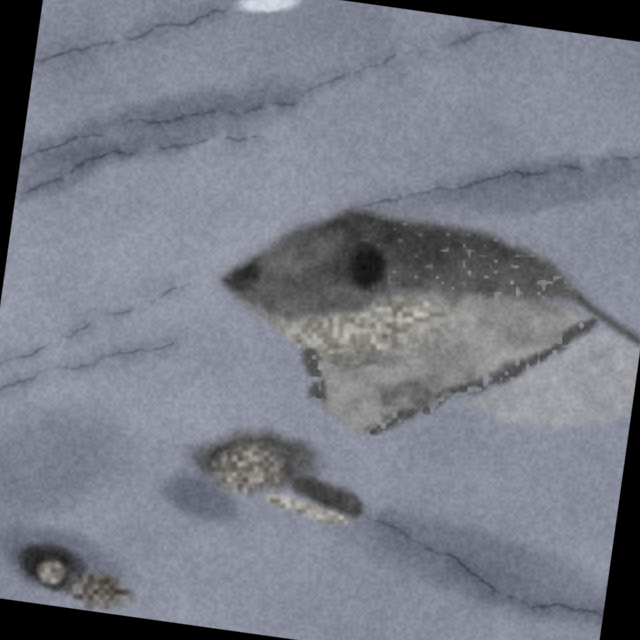
A Shadertoy shader for this texture:

```glsl
float hash(vec2 p) {
  vec3 q = fract(p.xyx * .1031);
  q += dot(q, q.yzx + 33.33);
  return fract((q.x + q.y) * q.z);
}

float noise(vec2 p) {
  vec2 i = floor(p), f = fract(p);
  f = f * f * (3. - 2. * f);
  return mix(mix(hash(i), hash(i + vec2(1, 0)), f.x),
             mix(hash(i + vec2(0, 1)), hash(i + 1.), f.x), f.y);
}

float fbm(vec2 p) {
  float sum = 0., amp = .5;
  for (int i = 0; i < 5; i++) {
    sum += amp * noise(p);
    p = mat2(1.6, 1.2, -1.2, 1.6) * p + 7.3;
    amp *= .5;
  }
  return sum;
}

float segment(vec2 p, vec2 a, vec2 b) {
  vec2 e = b - a;
  return length(p - a - e * clamp(dot(p - a, e) / dot(e, e), 0., 1.));
}

// Signed distance to a closed outline of x, y pairs
float polygon(vec2 p, float v[20]) {
  float d = 10., side = 1.;
  for (int i = 0; i < 20; i += 2) {
    int j = (i + 2) % 20;
    vec2 a = vec2(v[i], v[i + 1]), b = vec2(v[j], v[j + 1]);
    d = min(d, segment(p, a, b));
    if ((a.y > p.y) != (b.y > p.y) &&
        p.x < a.x + (b.x - a.x) * (p.y - a.y) / (b.y - a.y)) side = -side;
  }
  return side * d;
}

float fill(float d, float soft) { return 1. - smoothstep(-soft, soft, d); }

float stroke(vec2 p, float ax, float ay, float bx, float by, float w) {
  return fill(segment(p, vec2(ax, ay), vec2(bx, by)) - w, .008);
}

// Soft ellipse, tilted or upright
float blob(vec2 p, float x, float y, float rx, float ry, float tilt) {
  p -= vec2(x, y);
  p = vec2(p.x + p.y * tilt, p.y - p.x * tilt) / vec2(rx, ry);
  return 1. - smoothstep(.55, 1.25, length(p));
}

float blob(vec2 p, float x, float y, float rx, float ry) { return blob(p, x, y, rx, ry, 0.); }

// Bent line with a fine core and a faint halo
float crack(vec2 p, float ax, float ay, float bx, float by, float cx, float cy) {
  vec2 b = vec2(bx, by);
  float d = min(segment(p, vec2(ax, ay), b), segment(p, b, vec2(cx, cy)));
  return .65 * fill(d - .002, .0035) + .35 * exp(-d * d * 2800.);
}

void mainImage(out vec4 fragColor, in vec2 fragCoord) {
  vec2 p = fragCoord / iResolution.xy;
  p.y = 1. - p.y; // measured downward
  float grit = noise(p * 120. + 40.), rough = fbm(p * 38.);
  vec2 wobble = vec2(fbm(p * 24.), fbm(p * 24. + 19.)) - .48;
  vec2 q = p + wobble * .028, s = p + wobble * .014;

  // Asphalt
  vec3 col = vec3(.535, .55, .605) + (fbm(p * 9.) - .48) * .1;
  col += .035 * blob(p, .25, .47, .4, .22, -.2) - .035 * fill(p.y - .1, .14);
  col -= .09 * blob(q, .25, .195, .24, .045, -.25);
  col -= .07 * blob(q, .09, .27, .13, .03, -.35);
  col -= .08 * blob(q, .85, .29, .2, .04, -.15);
  col -= .07 * blob(q, .07, .72, .14, .09, -.3);
  col -= .08 * blob(q, .77, .89, .28, .06, .35);

  // Cracks
  float c = crack(q, .04, .245, .2, .195, .43, .165);
  c = max(c, crack(q, .43, .165, .61, .095, .79, .045));
  c = max(c, crack(q, .04, .3, .18, .24, .41, .21));
  c = max(c, crack(q, .06, .095, .23, .05, .39, .01));
  c = max(c, crack(q, 0., .57, .1, .525, .3, .44));
  c = max(c, crack(q, 0., .61, .12, .57, .27, .535));
  c = max(c, crack(q, .57, .32, .78, .275, 1., .25));
  c = max(c, crack(q, .56, .8, .82, .94, .94, .965));
  col -= c * .17 * smoothstep(.2, .6, rough);

  // Pale apron and light scrap
  float apron = polygon(s, float[20](.94, .514, 1.01, .545, .98, .648, .92, .66, .85, .665,
    .79, .655, .73, .63, .78, .605, .833, .573, .89, .54));
  col = mix(col, vec3(.61, .615, .635) + (rough - .5) * .14, fill(apron, .009));
  col = mix(col, vec3(.8, .82, .86), blob(s, .418, .006, .05, .015, -.12));

  // Broken floor of the large hole
  float bed = polygon(s, float[20](.39, .48, .56, .482, .612, .453, .81, .456, .937, .495,
    .833, .56, .7, .62, .56, .677, .5, .638, .488, .56));
  vec3 stone = vec3(.545) + (rough - .5) * .25;
  stone += blob(q, .56, .515, .15, .05, -.15) * (vec3(.05, .045, .02) + (grit - .5) * .24);
  stone -= .2 * grit * blob(q, .56, .562, .07, .014);
  stone -= .12 * blob(q, .64, .615, .06, .025, -.2);
  col = mix(col, stone, fill(bed, .008));

  // Shaded wall of the large hole
  float wall = polygon(s, float[20](.345, .436, .47, .36, .547, .326, .768, .37, .86, .415,
    .911, .468, .612, .454, .56, .488, .455, .5, .378, .47));
  col = mix(col, vec3(.37), .35 * fill(wall - .012, .022));
  vec3 shade = vec3(mix(.255, .365, smoothstep(.36, .48, p.y)));
  shade += (rough - .5) * .16 + .16 * smoothstep(.72, .95, grit) * smoothstep(.5, .68, p.x);
  shade -= .12 * blob(q, .37, .435, .045, .025, -.4);
  shade += .07 * blob(q, .47, .395, .07, .03, -.3);
  col = mix(col, shade, fill(wall, .011));
  col = mix(col, vec3(.22), .7 * blob(s, .55, .415, .038, .038));
  col = mix(col, vec3(.1), blob(s, .573, .418, .03, .04, .15));

  // Dark ridges around the floor
  float ridge = max(stroke(q, .93, .498, .81, .575, .009), stroke(q, .81, .575, .58, .67, .009));
  ridge = max(ridge, stroke(q, .483, .55, .495, .62, .011)) * smoothstep(.1, .55, grit);
  ridge = max(ridge, stroke(s, .9, .46, 1., .535, .005));
  col = mix(col, vec3(.31), ridge);

  // Twin hole
  vec3 dirt = vec3(.29) + (rough - .5) * .25;
  vec3 gravel = vec3(.5, .485, .465) + (grit - .5) * .28;
  col -= .13 * blob(q, .31, .78, .075, .035, .4);
  col = mix(col, dirt, blob(q, .395, .72, .1, .045));
  col = mix(col, gravel, blob(q, .385, .738, .058, .038));
  col = mix(col, gravel + .1, stroke(s, .43, .78, .53, .812, .01));
  col = mix(col, dirt, stroke(s, .475, .755, .55, .793, .017));

  // Small hole
  col -= .12 * blob(q, .09, .875, .12, .05, .3);
  col = mix(col, dirt - .12, blob(q, .075, .885, .055, .032, .25));
  col = mix(col, gravel - .12, blob(q, .155, .925, .055, .026, .2));
  col = mix(col, gravel, blob(s, .08, .895, .023, .018));

  // Grain and tilted black border
  col += (noise(p * 240.) - .5) * .065 + (grit - .5) * .035;
  float across = p.x + .14 * p.y, down = p.y - .14 * p.x;
  float border = max(max(.067 - across, across - 1.077), max(-.0745 - down, down - .935));
  fragColor = vec4(clamp(col, 0., 1.) * fill(border, 1. / iResolution.y), 1);
}
```
